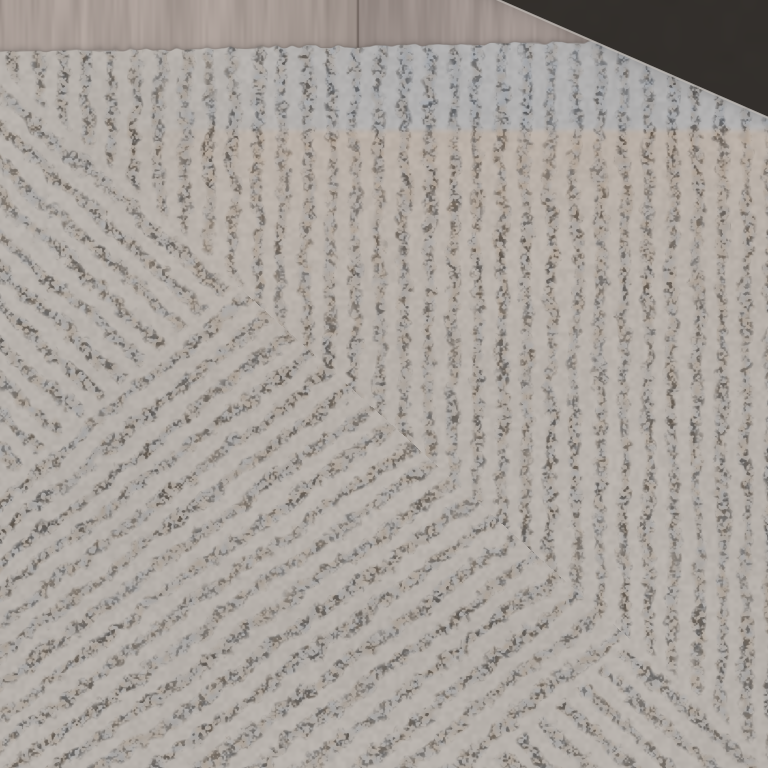
Give the GLSL for this texture, as a three.js fragment shader.

```glsl
// A pale ribbed rug seen from above: three rib directions meet along slanted seams,
// with a strip of wooden floor and a dark panel along the top edge.
// Ribs are repeated distances, roughened and speckled with value noise.

#define RIB_PERIOD 0.0318
#define SLANT_PERIOD 0.047
#define SEAM_SLOPE 0.9
#define SEAM_START 0.094
#define BAND_SLOPE 0.85
#define BAND_TOP 0.637
#define BAND_BOTTOM 1.53
#define BAND_BOW 0.14
#define FRAY 0.3
#define SPECKLE 0.23
#define EDGE 0.0013

varying vec2 vUv;

float hash(vec2 p) {
  vec3 q = fract(vec3(p.xyx) * 0.1031);
  q += dot(q, q.yzx + 33.33);
  return fract((q.x + q.y) * q.z);
}

float noise(vec2 p) {
  vec2 i = floor(p), f = fract(p);
  f = f * f * (3.0 - 2.0 * f);
  return mix(mix(hash(i), hash(i + vec2(1.0, 0.0)), f.x),
             mix(hash(i + vec2(0.0, 1.0)), hash(i + 1.0), f.x), f.y);
}

// Rib phase in periods; whole numbers are groove centres. fade clears the seams.
float ribPhase(vec2 p, out float fade) {
  float seam = p.y - SEAM_SLOPE * p.x - SEAM_START;
  float across = p.y + BAND_SLOPE * p.x;
  float u = (across - BAND_TOP) / (BAND_BOTTOM - BAND_TOP);
  bool inBand = u > 0.0 && u < 1.0;
  float bandEdge = min(abs(across - BAND_TOP), abs(across - BAND_BOTTOM));

  if (seam < 0.0) {
    fade = inBand ? 1.0 : smoothstep(0.0, 0.015, -seam);
    return (p.x - 0.431) / RIB_PERIOD;
  }
  fade = smoothstep(0.0, 0.012, bandEdge);
  if (inBand) {
    float reach = 0.313 + 0.508 * u - p.x;
    across += BAND_BOW * sin(3.14159 * u) * reach;
    return (across - BAND_TOP) / SLANT_PERIOD - 0.5;
  }
  return seam / SLANT_PERIOD - 0.5;
}

vec3 rug(vec2 p) {
  float fade;
  float phase = ribPhase(p, fade);
  phase += (noise(p * 95.0) - 0.5) * FRAY + (noise(p * 24.0 + 7.0) - 0.5) * 0.25;
  float d = abs(fract(phase + 0.5) - 0.5);
  float groove = (1.0 - smoothstep(0.07, 0.32, d)) * fade;

  // Dark fibres collect in the grooves, in uneven patches
  float grain = 0.6 * noise(p * 230.0) + 0.4 * noise(p * 410.0 + 19.0);
  float fibre = smoothstep(0.42, 0.78, grain);
  float patches = 0.65 + 0.7 * noise(p * 22.0 + 41.0);
  float hue = noise(p * 120.0 + 63.0) - 0.5;

  vec3 col = vec3(0.716, 0.695, 0.674);
  float blueZone = (1.0 - smoothstep(0.163, 0.176, p.y)) * smoothstep(0.15, 0.55, p.x);
  float warmZone = smoothstep(0.163, 0.176, p.y) * exp(-5.0 * (p.y - 0.17))
                 * smoothstep(0.05, 0.4, p.x);
  col += blueZone * vec3(-0.022, -0.004, 0.018) + warmZone * vec3(0.012, -0.006, -0.02);
  col += (noise(p * 6.0) - 0.5) * 0.018;
  col += (noise(p * 170.0 + 5.0) - 0.5) * 0.035;
  col -= groove * (0.045 + SPECKLE * fibre * patches);
  col += groove * hue * vec3(0.02, -0.015, -0.055);
  return col;
}

vec3 woodFloor(vec2 p) {
  float rightPlank = smoothstep(0.465, 0.468, p.x);
  vec3 col = mix(vec3(0.65, 0.605, 0.58), vec3(0.61, 0.565, 0.545), rightPlank);
  float grain = 0.6 * noise(p * vec2(110.0, 9.0)) + 0.4 * noise(p * vec2(260.0, 22.0));
  col += (grain - 0.5) * 0.1;
  col += (noise(p * vec2(14.0, 2.0) + 3.0) - 0.5) * 0.05;
  float joint = 1.0 - smoothstep(0.0005, 0.0025, abs(p.x - 0.466));
  return col - joint * 0.13;
}

void main() {
  vec2 p = vec2(vUv.x, 1.0 - vUv.y); // measured down from the top

  // Rug over floor, with a frayed border and a contact shadow
  float border = p.y - 0.068 + 0.017 * p.x + (noise(p * 100.0) - 0.5) * 0.005;
  vec3 floorCol = woodFloor(p) * (1.0 - 0.2 * exp(-abs(border) * 300.0));
  vec3 col = mix(floorCol, rug(p), smoothstep(-EDGE, EDGE, border));

  // Dark panel with a thin pale rim
  float panel = (p.y - 0.4366 * (p.x - 0.651)) * 0.9165;
  vec3 dark = vec3(0.2, 0.185, 0.172) + (noise(p * 40.0) - 0.5) * 0.008;
  col *= 1.0 - 0.12 * exp(-max(panel, 0.0) * 120.0);
  col = mix(dark, col, smoothstep(-EDGE, EDGE, panel));
  float rim = 1.0 - smoothstep(0.0004, 0.0022, abs(panel - 0.0008));
  col = mix(col, vec3(0.74, 0.72, 0.7), rim * 0.75);

  gl_FragColor = vec4(col, 1.0);
}
```
